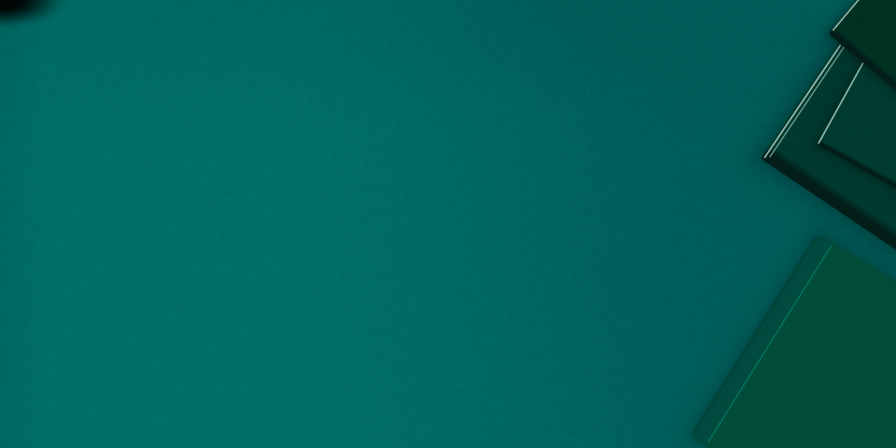
A Shadertoy shader for this background:

```glsl
// Dark green books resting at the right side of a grainy teal paper surface.

const vec3 TEAL_LIGHT = vec3(0.0, 0.432, 0.405);
const vec3 TEAL_DEEP = vec3(0.0, 0.365, 0.350);
const vec3 COVER_GREEN = vec3(0.005, 0.300, 0.225);
const vec3 SPINE_GREEN = vec3(0.0, 0.290, 0.245);
const vec3 STACK_GREEN = vec3(0.0, 0.225, 0.185);
const vec3 TOP_GREEN = vec3(0.005, 0.190, 0.135);
const vec3 EDGE_DARK = vec3(0.01, 0.115, 0.095);
const vec3 PAGE_WHITE = vec3(0.66, 0.80, 0.75);
const vec3 CREASE_TEAL = vec3(0.03, 0.50, 0.43);

float hash(vec2 p) {
    return fract(sin(dot(p, vec2(127.1, 311.7))) * 43758.5453);
}

float noise(vec2 p) {
    vec2 i = floor(p), f = fract(p);
    f = f * f * (3.0 - 2.0 * f);
    return mix(mix(hash(i), hash(i + vec2(1, 0)), f.x),
               mix(hash(i + vec2(0, 1)), hash(i + vec2(1, 1)), f.x), f.y);
}

// Coordinates from a book's lower left corner: x across, y along the spine.
vec2 bookSpace(vec2 p, vec2 corner, float tilt) {
    vec2 d = p - corner;
    float c = cos(tilt), s = sin(tilt);
    return vec2(c * d.x - s * d.y, s * d.x + c * d.y);
}

float bookDist(vec2 q, vec2 size, float radius) {
    vec2 d = abs(q - 0.5 * size) - 0.5 * size + radius;
    return length(max(d, 0.0)) + min(max(d.x, d.y), 0.0) - radius;
}

float fill(float d, float px) {
    return smoothstep(0.75 * px, -0.75 * px, d);
}

// Line along the spine at offset x, between two heights.
float spineLine(vec2 q, float x, vec2 span, float width, float px) {
    float d = max(abs(q.x - x) - width, max(span.x - q.y, q.y - span.y));
    return fill(d, px);
}

vec3 castShadow(vec3 col, float d, float strength, float reach) {
    return col * (1.0 - strength * exp(-max(d, 0.0) / reach));
}

// Cover with a soft dark band along its lower edge.
vec3 drawCover(vec3 col, vec2 q, float d, vec3 cover, float band, float px) {
    float shade = smoothstep(band, 0.4 * band, q.y);
    return mix(col, mix(cover, EDGE_DARK, shade), fill(d, px));
}

// Paper fibres at several scales and directions.
float paperGrain(vec2 p) {
    float sum = 0.0;
    for (int i = 0; i < 3; i++) {
        float k = float(i);
        vec2 q = bookSpace(p, vec2(0.0), 0.5 + 1.1 * k);
        sum += noise(q * vec2(95.0, 190.0) + 37.0 * k) - 0.5;
    }
    return sum / 3.0 + 0.35 * (noise(p * 256.0) - 0.5);
}

vec3 background(vec2 p) {
    float deep = smoothstep(0.65, 1.75, p.x + 0.12 * p.y);
    deep += 0.35 * smoothstep(0.65, 1.05, p.y);
    deep += 0.35 * smoothstep(0.12, 0.0, p.x);
    vec3 col = mix(TEAL_LIGHT, TEAL_DEEP, min(deep, 1.1));
    float corner = length((p - vec2(0.0, 1.0)) / vec2(0.13, 0.055));
    return col * mix(0.06, 1.0, smoothstep(0.25, 1.25, corner));
}

void mainImage(out vec4 fragColor, in vec2 fragCoord) {
    float px = 1.0 / iResolution.y;
    vec2 p = fragCoord * px;
    p.x += 1.0 - 0.5 * iResolution.x * px;
    float grain = paperGrain(p);
    vec3 col = background(p) * (1.0 + 0.075 * grain);

    // Lower book with its hinge crease
    vec2 q = bookSpace(p, vec2(1.539, 0.026), 0.56);
    float d = bookDist(q, vec2(1.2, 0.538), 0.018);
    col = castShadow(col, d, 0.16, 0.022);
    vec3 cover = mix(SPINE_GREEN, COVER_GREEN, smoothstep(0.036, 0.044, q.x));
    cover *= 1.0 - 0.10 * smoothstep(0.012, 0.0, q.x) + 0.02 * grain;
    col = mix(col, cover, fill(d, px));
    col = mix(col, CREASE_TEAL, 0.75 * spineLine(q, 0.042, vec2(0.012, 0.53), 0.0015, px));

    // Large book at the base of the stack
    q = bookSpace(p, vec2(1.698, 0.646), 0.593);
    d = bookDist(q, vec2(1.2, 0.32), 0.006);
    col = castShadow(col, d, 0.24, 0.028);
    col = drawCover(col, q, d, STACK_GREEN * (1.0 + 0.10 * grain), 0.042, px);
    col = mix(col, PAGE_WHITE, 0.9 * spineLine(q, 0.006, vec2(0.006, 0.31), 0.0018, px));
    col = mix(col, PAGE_WHITE, 0.7 * spineLine(q, 0.015, vec2(0.014, 0.31), 0.0014, px));

    // Middle book
    q = bookSpace(p, vec2(1.823, 0.677), 0.506);
    d = bookDist(q, vec2(1.0, 0.23), 0.006);
    col = castShadow(col, d, 0.22 * fill(d - 0.06, px), 0.014);
    col = drawCover(col, q, d, STACK_GREEN * (1.02 + 0.10 * grain), 0.016, px);
    col = mix(col, PAGE_WHITE, 0.85 * spineLine(q, 0.002, vec2(0.004, 0.22), 0.0018, px));

    // Top book
    q = bookSpace(p, vec2(1.849, 0.925), 0.70);
    d = bookDist(q, vec2(1.0, 0.8), 0.008);
    col = castShadow(col, d, 0.25, 0.012);
    col = drawCover(col, q, d, TOP_GREEN * (1.0 + 0.18 * grain), 0.022, px);
    col = mix(col, PAGE_WHITE, 0.85 * spineLine(q, 0.003, vec2(0.012, 0.3), 0.0018, px));

    fragColor = vec4(clamp(col, 0.0, 1.0), 1.0);
}
```
